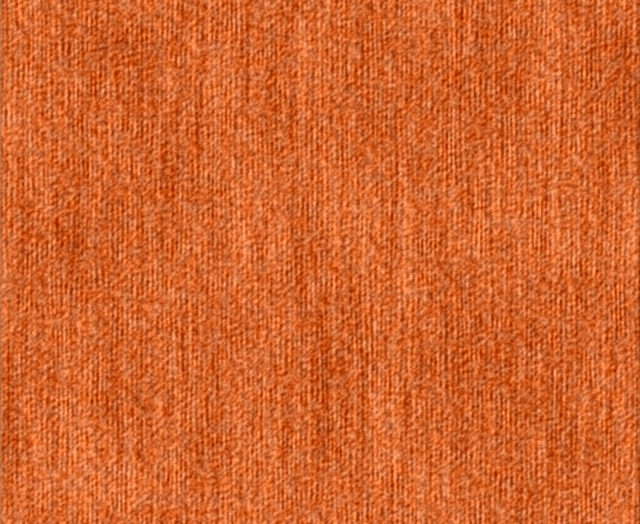
Write a Shadertoy shader that draws this texture.

```glsl
// Orange ribbed cloth: fine upright threads broken by short slanted fibres.
// Layers of stretched gradient noise give grain, long streaks and soft wear;
// their weighted sum shifts one base dye lighter or darker.

const vec3  DYE            = vec3(0.824, 0.393, 0.178);
const vec3  LIGHT_STEP     = vec3(0.076, 0.081, 0.078);  // colour change per unit of shade
const vec3  DUST_TINT      = vec3(-0.008, 0.012, 0.024);
const vec3  SELVEDGE_COLOR = vec3(0.70, 0.44, 0.31);
const float SELVEDGE_WIDTH = 0.006;

// Frequencies are cells per canvas height.
const float THREADS        = 105.0;
const float FIBRE_ANGLE    = 0.72;
const vec2  FIBRE_FREQ     = vec2(76.0, 142.0);  // along, across
const vec2  FLECK_FREQ     = vec2(178.0, 163.0);
const vec2  STREAK_FREQ    = vec2(62.0, 3.0);
const vec2  STRAND_FREQ    = vec2(118.0, 13.0);
const vec2  WEAR_FREQ      = vec2(7.0, 4.0);

const float FIBRE_GAIN     = 0.64;
const float FLECK_GAIN     = 0.42;
const float THREAD_GAIN    = 0.50;
const float STREAK_GAIN    = 0.27;
const float STRAND_GAIN    = 0.30;
const float WEAR_GAIN      = 0.20;

const float TAU = 6.2831853;

// Random unit gradient for a lattice cell.
vec2 cellGradient(ivec2 cell) {
    uvec2 q = uvec2(cell) * uvec2(1597334673u, 3812015801u);
    uint h = (q.x ^ q.y) * 1597334673u;
    h = (h ^ (h >> 15)) * 2246822519u;
    h ^= h >> 13;
    float angle = TAU * float(h & 65535u) / 65536.0;
    return vec2(cos(angle), sin(angle));
}

// Gradient noise scaled to a spread of about one.
float noise(vec2 p) {
    vec2 base = floor(p);
    vec2 f = p - base;
    ivec2 c = ivec2(base);
    vec2 w = f * f * f * (f * (f * 6.0 - 15.0) + 10.0);
    float a = dot(cellGradient(c), f);
    float b = dot(cellGradient(c + ivec2(1, 0)), f - vec2(1.0, 0.0));
    float d = dot(cellGradient(c + ivec2(0, 1)), f - vec2(0.0, 1.0));
    float e = dot(cellGradient(c + ivec2(1, 1)), f - vec2(1.0, 1.0));
    return 4.6 * mix(mix(a, b, w.x), mix(d, e, w.x), w.y);
}

vec2 rotate(vec2 p, float angle) {
    float c = cos(angle), s = sin(angle);
    return vec2(c * p.x + s * p.y, c * p.y - s * p.x);
}

// Upright ribs whose spacing and strength drift over the cloth.
float threadRelief(vec2 p) {
    float drift = 0.16 * noise(p * vec2(23.0, 5.0) + 11.3);
    float strength = clamp(1.0 + 0.45 * noise(p * vec2(19.0, 27.0) + 57.1), 0.1, 2.0);
    return 1.3 * strength * cos(TAU * (p.x * THREADS + drift));
}

float clothShade(vec2 p) {
    vec2 slanted = rotate(p, FIBRE_ANGLE);
    float shade = FIBRE_GAIN * noise(slanted * FIBRE_FREQ + 3.7);
    shade += FLECK_GAIN * noise(rotate(p, 0.21) * FLECK_FREQ + 91.4);
    shade += THREAD_GAIN * threadRelief(p);
    shade += STREAK_GAIN * noise(p * STREAK_FREQ + 31.9);
    shade += STRAND_GAIN * noise(p * STRAND_FREQ + 143.6);
    shade += WEAR_GAIN * noise(p * WEAR_FREQ + 71.2);
    return clamp(shade, -2.8, 2.6);
}

void mainImage(out vec4 fragColor, in vec2 fragCoord) {
    vec2 p = fragCoord / iResolution.y;
    float width = iResolution.x / iResolution.y;

    // Dyed cloth with a faint dusty variation in hue
    vec3 color = DYE + LIGHT_STEP * clothShade(p);
    color += DUST_TINT * noise(p * vec2(48.0, 36.0) + 205.8);

    // Pale worn left border, shadowed right border
    float leftEdge = 1.0 - smoothstep(0.0, SELVEDGE_WIDTH, p.x);
    float rightEdge = 1.0 - smoothstep(0.0, SELVEDGE_WIDTH, width - p.x);
    color = mix(color, SELVEDGE_COLOR, 0.6 * leftEdge);
    color *= 1.0 - 0.25 * rightEdge;

    fragColor = vec4(clamp(color, 0.0, 1.0), 1.0);
}
```
